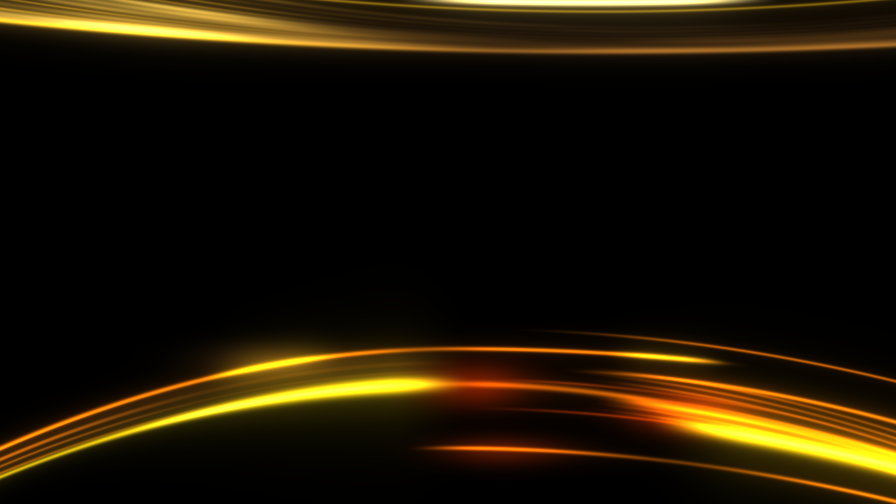
Write a WebGL 1 fragment shader that draws this background.

```glsl
precision highp float;
// Golden light trails: a fan of filaments along the top, glowing arcs below, on black.
uniform vec2 u_resolution;

const vec3 GOLD = vec3(1.0, 0.78, 0.10);
const vec3 YELLOW = vec3(1.0, 0.86, 0.06);
const vec3 ORANGE = vec3(1.0, 0.48, 0.03);
const vec3 EMBER = vec3(0.75, 0.16, 0.01);
const vec3 PALE = vec3(1.0, 0.90, 0.55);
const vec3 BRONZE = vec3(0.34, 0.22, 0.08);

float hash(float n) {
  return fract(sin(n * 12.99) * 437.58);
}

// Soft window that opens at a and closes at b.
float span(float x, float a, float b, float soft) {
  return smoothstep(a, a + soft, x) * (1.0 - smoothstep(b - soft, b, x));
}

// Signed distance to a parabola; arc = (apex height, centre x, bend).
float arcDistance(vec2 p, vec3 arc) {
  float dx = p.x - arc.y;
  float slope = 2.0 * arc.z * dx * u_resolution.y / u_resolution.x;
  return (p.y - arc.x + arc.z * dx * dx) / sqrt(1.0 + slope * slope);
}

// Bright core with a faint halo around it.
float strand(vec2 p, vec3 arc, float width, float halo) {
  float d = arcDistance(p, arc);
  return exp(-d * d / (width * width)) + halo * exp(-abs(d) / (width * 3.5));
}

float blob(vec2 p, vec2 centre, vec2 size) {
  vec2 q = (p - centre) / size;
  return exp(-dot(q, q));
}

// Slow brightness changes along a filament.
float shimmer(float x, float seed) {
  return 0.6 + 0.25 * sin(x * 9.0 + seed * 6.3) + 0.15 * sin(x * 23.0 + seed * 17.0);
}

vec3 topFan(vec2 p) {
  vec3 rim = vec3(0.897, 0.68, -0.135);
  float leftLight = 1.0 - smoothstep(0.08, 0.58, p.x);
  float d = arcDistance(p, rim);
  vec3 light = BRONZE * 0.28 * smoothstep(-0.004, 0.012, d) * (0.5 + leftLight);
  light += BRONZE * 0.5 * exp(-abs(d) / 0.018) * (0.45 + 0.55 * leftLight);
  light += mix(BRONZE * 1.5, GOLD, leftLight) * strand(p, rim, 0.005, 0.1) * 0.75;

  for (int i = 0; i < 12; i++) {
    float t = float(i) / 11.0;
    float seed = hash(float(i) + 2.0);
    vec3 arc = vec3(mix(0.901, 0.945, t * t), 0.68 + 0.04 * t, -mix(0.14, 0.31, t));
    float power = shimmer(p.x, seed) * mix(0.22, 0.85, leftLight) * (0.4 + 0.6 * seed);
    light += mix(BRONZE * 1.6, mix(GOLD, PALE, seed * 0.6), leftLight)
      * strand(p, arc, 0.0025 + 0.003 * seed, 0.12) * power;
  }

  // Bright lens touching the upper border
  float lens = span(p.x, 0.43, 0.88, 0.13);
  light += PALE * strand(p, vec3(0.995, 0.66, -0.2), 0.007, 0.18) * lens * 1.3;
  light += GOLD * strand(p, vec3(0.977, 0.67, -0.25), 0.003, 0.3) * 0.35;
  return light;
}

vec3 leftArcs(vec2 p) {
  vec3 outer = vec3(0.308, 0.51, 0.76);
  vec3 inner = vec3(0.238, 0.51, 0.71);
  float swell = smoothstep(0.02, 0.46, p.x);
  float inside = span(p.x, -0.1, 0.53, 0.1);
  float between = smoothstep(-0.01, 0.02, arcDistance(p, inner))
    * smoothstep(-0.01, 0.02, -arcDistance(p, outer));
  vec3 light = BRONZE * 0.3 * between * inside;

  light += YELLOW * strand(p, inner, mix(0.004, 0.014, swell), 0.26)
    * inside * mix(0.65, 1.35, swell);
  light += PALE * strand(p, inner, 0.005, 0.0) * span(p.x, 0.13, 0.52, 0.14) * 0.5;
  light += ORANGE * strand(p, outer, 0.0045, 0.2) * span(p.x, -0.2, 0.57, 0.2) * 0.85;
  light += YELLOW * strand(p, outer, 0.007, 0.35) * span(p.x, 0.22, 0.39, 0.07) * 0.6;

  for (int i = 0; i < 5; i++) {
    float seed = hash(float(i) + 21.0);
    vec3 arc = mix(inner, outer, (float(i) + seed) / 5.0);
    light += ORANGE * strand(p, arc, 0.0025, 0.1) * inside
      * (1.0 - 0.85 * smoothstep(0.0, 0.25, p.x)) * 0.4;
  }
  return light;
}

vec3 rightArcs(vec2 p) {
  float x = p.x;
  vec3 light = ORANGE * strand(p, vec3(0.308, 0.51, 0.32), 0.004, 0.15) * span(x, 0.45, 0.84, 0.12);
  light += GOLD * strand(p, vec3(0.308, 0.51, 0.32), 0.006, 0.3) * span(x, 0.67, 0.82, 0.06) * 0.6;
  light += ORANGE * strand(p, vec3(0.347, 0.52, 0.45), 0.003, 0.15) * span(x, 0.56, 1.3, 0.28) * 0.65;
  light += ORANGE * strand(p, vec3(0.267, 0.566, 0.555), 0.004, 0.2) * span(x, 0.62, 1.3, 0.16) * 0.9;
  light += ORANGE * strand(p, vec3(0.111, 0.50, 0.425), 0.004, 0.15) * span(x, 0.45, 1.3, 0.09)
    * (0.65 + 0.3 * cos((x - 0.54) * 14.0));

  // Fine filaments trailing off the main arc
  for (int i = 0; i < 9; i++) {
    float seed = hash(float(i) + 41.0);
    float start = 0.46 + 0.2 * seed;
    vec3 arc = vec3(0.19 + 0.0115 * float(i), 0.51, 0.46 + 0.14 * seed);
    light += mix(EMBER, ORANGE, seed) * strand(p, arc, 0.003, 0.2)
      * span(x, start, 1.2, 0.12) * shimmer(x, seed) * 0.45;
  }

  // Main arc flaring up again towards the right border
  light += ORANGE * strand(p, vec3(0.238, 0.51, 0.71), 0.006, 0.2) * span(x, 0.47, 0.78, 0.08) * 0.6;
  light += ORANGE * strand(p, vec3(0.222, 0.50, 0.50), 0.008, 0.25) * span(x, 0.66, 1.3, 0.12);
  light += YELLOW * strand(p, vec3(0.208, 0.377, 0.345), 0.015, 0.24) * span(x, 0.72, 1.4, 0.12) * 1.3;
  light += PALE * strand(p, vec3(0.208, 0.377, 0.345), 0.006, 0.0) * span(x, 0.75, 1.1, 0.1) * 0.5;
  return light;
}

void main() {
  vec2 p = gl_FragCoord.xy / u_resolution;
  vec3 light = topFan(p) + leftArcs(p) + rightArcs(p);

  // Ember haze where the trails break up
  light += EMBER * 0.55 * blob(p, vec2(0.53, 0.235), vec2(0.06, 0.045));
  light += EMBER * 0.35 * blob(p, vec2(0.56, 0.105), vec2(0.07, 0.03));
  light += EMBER * 0.65 * blob(p, vec2(0.77, 0.18), vec2(0.06, 0.04));
  light += BRONZE * 0.6 * blob(p, vec2(0.30, 0.285), vec2(0.07, 0.035));
  gl_FragColor = vec4(min(light, 1.0), 1.0);
}
```
